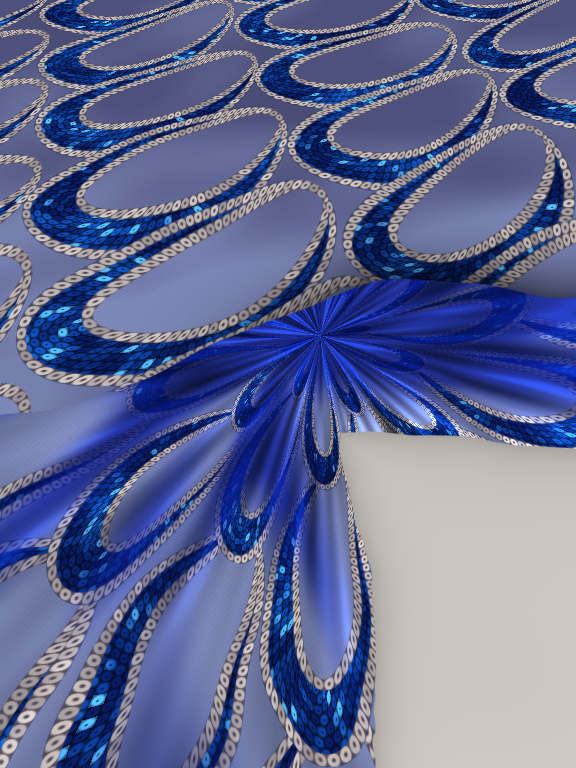
Reproduce this texture procedurally as a Shadertoy shader.

```glsl
// Sheer blue tulle with sequined crescent loops, gathered into a knot over a pale table.
const vec3 TULLE_LIGHT = vec3(.46, .50, .68), TULLE_DARK = vec3(.29, .30, .46);
const vec3 NAVY = vec3(.03, .10, .36), ROYAL = vec3(.06, .33, .76), GLINT = vec3(.30, .70, 1.);
const vec3 VEIL = vec3(.03, .09, .50), TABLE = vec3(.79, .77, .745);
const vec3 SILVER = vec3(.83, .79, .77), TARNISH = vec3(.32, .29, .34);
const vec2 OUTER = vec2(.54, .20), HOLE = vec2(.45, .128), HOLE_SHIFT = vec2(.10, .026);
const float CHAIN = .015, BEAD = .033, SEQUIN = .027, BEND = .22;
const vec2 SHEET_ORIGIN = vec2(.80, 2.355), FAN_ORIGIN = vec2(1.27, -.82);
const mat2 SHEET_STEP = mat2(1.04, .21, .11, -.335);  // columns: along a row, to the next row
const mat2 FAN_STEP = mat2(.95, 0., .40, .42);
const vec2 KNOT = vec2(.417, .563);

float hash(vec2 p) {
    vec3 h = fract(vec3(p.xyx) * .1031);
    h += dot(h, h.yzx + 33.33);
    return fract((h.x + h.y) * h.z);
}

float slope(vec2 cell, vec2 f) {
    float a = 6.2832 * hash(cell);
    return dot(vec2(cos(a), sin(a)), f);
}

// Gradient noise, about -0.6 to 0.6
float noise(vec2 p) {
    vec2 i = floor(p), f = p - i, w = f * f * f * (f * (f * 6. - 15.) + 10.), e = vec2(1, 0);
    return mix(mix(slope(i, f), slope(i + e, f - e), w.x),
               mix(slope(i + e.yx, f - e.yx), slope(i + 1., f - 1.), w.x), w.y);
}

float ellipse(vec2 p, vec2 r) {
    float f = length(p / r);
    return f * (f - 1.) / max(length(p / (r * r)), 1e-4);
}

// Approximate arc length around an ellipse, with its seam at the thin tip
float arcLength(vec2 p, vec2 r) {
    float t = atan(p.y / r.y, -p.x / r.x);
    return .5 * ((r.x + r.y) * t - .5 * (r.x - r.y) * sin(2. * t));
}

vec3 chain(float along, float d) {
    along /= BEAD;
    float ring = abs(length(vec2(fract(along) - .5, d / BEAD)) - .3);
    return mix(TARNISH, SILVER, smoothstep(.26, .06, ring) * (.55 + .45 * hash(vec2(floor(along), 7.))));
}

// Rows of discs that follow the outer rim
vec3 sequins(vec2 p, float d, float sheen, vec2 seed) {
    float row = floor(d / SEQUIN);
    float along = arcLength(p, max(OUTER + row * SEQUIN, vec2(.03))) / SEQUIN + .5 * mod(row, 2.);
    vec2 f = vec2(fract(along), fract(d / SEQUIN)) - .5;
    float h = hash(vec2(floor(along), row) + 37. * seed + 200.);
    float disc = smoothstep(.55, .32, length(f)) * smoothstep(.04, .16, length(f - vec2(.05)));
    vec3 c = mix(NAVY, ROYAL, clamp(sheen + .9 * (h - .5), 0., 1.));
    c = mix(c, GLINT, smoothstep(.90, .97, h + .12 * (sheen - .4)));
    return c * (.5 + .6 * disc);
}

// Overlapping crescents on a skewed lattice, painted back to front
vec3 loops(vec3 cloth, vec2 q, mat2 steps, float tilt, float sheen, float soft) {
    vec3 col = cloth;
    vec2 home = floor(inverse(steps) * q + .5);
    for (int j = -1; j <= 1; j++)
    for (int i = -1; i <= 1; i++) {
        vec2 id = home + vec2(i, j), p = q - steps * id;
        float a = tilt + .14 * (hash(id + 50.) - .5);
        p = mat2(cos(a), -sin(a), sin(a), cos(a)) * p;
        p.y -= BEND * p.x * p.x - .02;
        float rim = ellipse(p, OUTER);
        if (rim > CHAIN + soft) continue;
        vec2 inner = p - HOLE_SHIFT;
        float hole = ellipse(inner, HOLE);
        vec3 c = mix(sequins(p, rim, sheen, id), cloth * 1.06, smoothstep(soft, -soft, hole));
        c = mix(c, chain(arcLength(inner, HOLE), hole), smoothstep(soft, -soft, abs(hole) - CHAIN));
        c = mix(c, chain(arcLength(p, OUTER), rim), smoothstep(soft, -soft, abs(rim) - CHAIN));
        col = mix(col, c, smoothstep(soft, -soft, rim - CHAIN));
    }
    return col;
}

void mainImage(out vec4 fragColor, in vec2 fragCoord) {
    vec2 p = fragCoord / iResolution.y;
    float pixel = 1. / iResolution.y;
    float sheen = .42 + .9 * noise(p * 11.) + .35 * noise(p * 27.);
    float mesh = sin(p.x * 1050. + p.y * 300.) * sin(p.y * 1050. - p.x * 300.);

    // Flat sheet receding towards the top
    float depth = .31 - .45 * (p.y - .8);
    vec2 q = vec2(p.x - .3, .69) / depth - SHEET_ORIGIN;
    q += .09 * vec2(noise(p * 4.), noise(p * 4. + 9.));
    float ripple = noise(vec2(p.x + 2. * p.y, p.y - .5 * p.x) * vec2(3., 9.));
    vec3 tulle = mix(TULLE_LIGHT, TULLE_DARK, clamp(smoothstep(.6, .92, p.y) + ripple, 0., 1.));
    vec3 sheet = loops(tulle * (1. + .04 * mesh), q, SHEET_STEP, .36, sheen, pixel / depth);

    // Fan of cloth converging on the knot, in log-polar coordinates
    vec2 d = p - KNOT;
    float r = length(d), angle = atan(d.x, -d.y), inward = -.5 * log(r * r + .008);
    vec2 fan = vec2(inward, angle + .05 * noise(p * 6.)) - FAN_ORIGIN;
    float pleat = noise(vec2(angle * 3.6 + .5 * inward, inward * .8 + 4.));
    float crease = noise(vec2(angle * 13., inward * 1.5));
    vec3 gather = loops(TULLE_LIGHT * (.96 + .04 * mesh + .35 * pleat), fan, FAN_STEP, 0.,
                        sheen - .08, pixel / max(r, .03));

    // Sheer layers stacked over the pleats
    float fold = mix(.46, .635, smoothstep(0., .55, p.x)) - .02 * smoothstep(.55, .75, p.x)
               + .012 * noise(vec2(p.x * 9., 2.));
    float side = .488 - .045 * smoothstep(.2, .434, p.y) + .004 * noise(p * 30.);
    float hem = .437 - .02 * smoothstep(.5, .75, p.x) + .006 * noise(vec2(p.x * 14., 5.));
    float table = max(side - p.x, p.y - hem);
    float below = max(fold - p.y, 0.);
    float veil = smoothstep(-.08, .38, pleat + .75 * exp(-r * 6.)
               + .5 * exp(-below * 16.) * smoothstep(.15, .5, p.x));
    gather = mix(gather, VEIL, .82 * veil * smoothstep(0., .09, table));
    gather *= 1. + (.3 + .6 * veil) * crease;
    gather += ROYAL * .25 * smoothstep(.2, .45, crease) * veil;

    // Assemble the layers with contact shadows
    sheet *= 1. - .5 * exp(-max(p.y - fold, 0.) * 28.) * smoothstep(.1, .5, p.x);
    vec3 col = mix(gather, sheet, smoothstep(-pixel, pixel, p.y - fold));
    vec3 top = TABLE * (1.02 - .06 * p.y + .03 * noise(p * 3.)) * (1. - .16 * exp(table * 45.));
    col = mix(col, top, smoothstep(pixel, -pixel, table));
    fragColor = vec4(clamp(col, 0., 1.), 1.);
}
```
